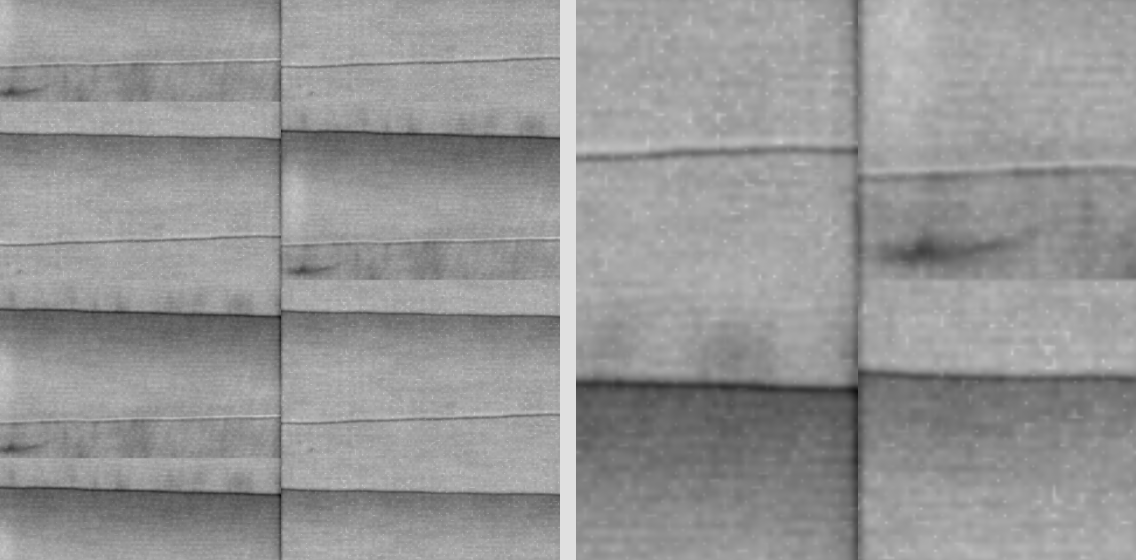
Left: the whole. Right: its middle third, enlarged.
Reproduce this texture procedurally as a WebGL 1 fragment shader.

```glsl
precision highp float;
// Weathered grey clapboard siding: overlapping planks with shadows, seams, stains and knots.

uniform vec2 u_resolution;

const vec2 TILE_SIZE = vec2(0.521, 0.3182);
const vec2 TILE_ORIGIN = vec2(0.5013, -0.1385);

float hash(vec2 p) {
  return fract(sin(dot(p, vec2(127.1, 311.7))) * 43758.5453);
}

float noise(vec2 p) {
  vec2 i = floor(p);
  vec2 f = fract(p);
  f = f * f * (3.0 - 2.0 * f);
  return mix(mix(hash(i), hash(i + vec2(1.0, 0.0)), f.x),
             mix(hash(i + vec2(0.0, 1.0)), hash(i + vec2(1.0, 1.0)), f.x), f.y);
}

float fbm(vec2 p) {
  float sum = 0.0;
  float amp = 0.5;
  for (int i = 0; i < 4; i++) {
    sum += amp * noise(p);
    p = p * 2.03 + 17.3;
    amp *= 0.5;
  }
  return sum / 0.9375;
}

// Soft profiles: a line at distance 0, and an elliptical blot
float ridge(float d, float width) {
  return exp(-d * d / (width * width));
}

float blot(vec2 p, vec2 center, vec2 radius) {
  vec2 d = (p - center) / radius;
  return exp(-dot(d, d));
}

// 1 for a worn tile, 0 for a clean one: checkerboard that slips on the last row
float wornKind(float row, float column) {
  return mod(row + column + step(2.5, row), 2.0);
}

// Fine fibres, flecks and broad mottling
float woodGrain(vec2 p) {
  float fibres = 0.045 * (noise(p * vec2(14.0, 75.0)) - 0.5);
  float weave = 0.025 * (noise(p * vec2(80.0, 7.0)) - 0.5);
  float grit = 0.065 * (noise(p * vec2(110.0, 67.0)) - 0.5);
  float mottle = 0.08 * (fbm(p * vec2(7.0, 6.0)) - 0.5);
  float flecks = 0.11 * pow(noise(p * vec2(125.0, 76.0) + 40.0), 9.0);
  return fibres + weave + grit + mottle + flecks;
}

// Grey tone of one tile; p runs 0..1 across and downwards
float plank(vec2 p, float worn) {
  vec2 g = p + worn * vec2(31.0, 57.0);
  float wobble = 0.008 * (noise(vec2(g.x * 11.0, 3.0)) - 0.5);
  float lip = p.y - mix(0.180 + 0.033 * p.x, 0.164 + 0.047 * p.x, worn) - wobble;
  float seam = p.y - mix(0.815 - 0.053 * p.x, 0.800 - 0.032 * p.x, worn) - wobble;
  float streaks = smoothstep(0.35, 0.8, fbm(g * vec2(19.0, 3.0)));
  float patches = fbm(g * vec2(16.0, 9.0));

  // Board end above the lip, stained in vertical streaks when worn
  float edge = 0.655 - worn * (0.035 + 0.13 * streaks) * smoothstep(-0.19, -0.02, lip);

  // Recessed panel under the lip's cast shadow
  float reach = mix(0.33, 0.40, worn) + 0.06 * p.x;
  float panel = mix(mix(0.43, 0.375, worn), 0.65, smoothstep(-0.05, reach, lip));
  panel -= 0.05 * (patches - 0.3) * (1.0 - smoothstep(0.0, 0.3, lip));
  panel += worn * 0.11 * blot(p, vec2(0.05, 0.52), vec2(0.04, 0.22));
  float wedge = smoothstep(-0.05 - 0.08 * p.x, -0.03, seam);
  panel -= worn * wedge * (0.03 + 0.07 * (patches - 0.3));

  // Strip below the seam
  float strip = mix(0.64, 0.60 - 0.09 * streaks - 0.12 * (patches - 0.4), worn);

  float tone = mix(edge, panel, smoothstep(-0.008, 0.008, lip));
  tone = mix(tone, strip, smoothstep(-0.006, 0.006, seam));

  // Dark lip line, then a bright worn seam or a dark clean one
  tone -= mix(0.14, 0.19, worn) * ridge(lip, 0.011);
  float brightSeam = 0.15 * ridge(seam, 0.007) * (0.45 + 0.55 * p.x)
                   - 0.09 * ridge(seam - 0.015, 0.009);
  float darkSeam = 0.06 * ridge(seam + 0.018, 0.012) - 0.19 * ridge(seam, 0.009);
  tone += mix(darkSeam, brightSeam, worn);

  // Knot with a trailing fibre, or two small pits
  vec2 k = p + 0.02 * (vec2(patches, streaks) - 0.5);
  float knot = 0.26 * blot(k, vec2(0.06, 0.955), vec2(0.05, 0.026))
             + 0.09 * blot(k, vec2(0.14, 0.94), vec2(0.06, 0.025))
             + 0.06 * ridge(k.y - 0.97 + 0.5 * (k.x - 0.08), 0.012)
                    * blot(k, vec2(0.17, 0.92), vec2(0.09, 0.08));
  float pits = 0.14 * blot(p, vec2(0.105, 0.96), vec2(0.012, 0.016))
             + 0.08 * blot(p, vec2(0.07, 0.92), vec2(0.012, 0.012));
  return tone - mix(pits, knot, worn) + woodGrain(g);
}

void main() {
  vec2 uv = gl_FragCoord.xy / u_resolution;
  vec2 q = (vec2(uv.x, 1.0 - uv.y) - TILE_ORIGIN) / TILE_SIZE;
  vec2 cell = floor(q);
  vec2 p = q - cell;

  // Blend narrowly across the cut between stacked tiles
  float above = plank(p + vec2(0.0, 1.0), wornKind(cell.y - 1.0, cell.x));
  float here = plank(p, wornKind(cell.y, cell.x));
  float tone = mix(above, here, smoothstep(0.0, 0.012, p.y));

  // Vertical butt joint with a soft shadow on its left
  float joint = min(p.x, 1.0 - p.x);
  float depth = 0.11 + 0.09 * noise(vec2(3.0, q.y * 9.0));
  tone -= depth * ridge(joint, 0.007) + 0.05 * smoothstep(0.96, 1.0, p.x);

  gl_FragColor = vec4(vec3(clamp(tone, 0.0, 1.0)), 1.0);
}
```
